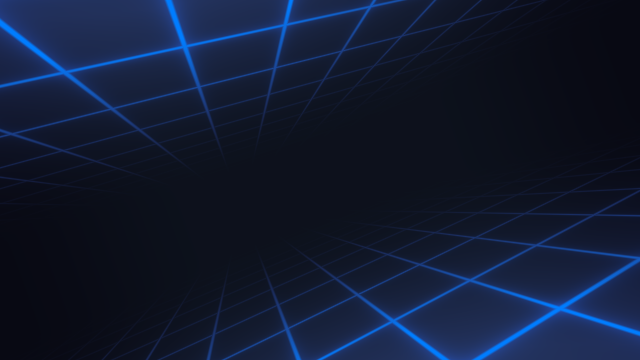
Give the GLSL for this background, as a Shadertoy shader.

```glsl
// Glowing blue perspective grids on a floor and ceiling, seen by a tilted camera.

const float FOCAL = 0.866;      // 60 degree vertical field of view
const float ROLL = 0.34907;     // 20 degrees
const float YAW = 0.26180;      // 15 degrees
const float CELL = 0.625;       // grid spacing, in plane heights
const float HALF_WIDTH = 0.013; // half thickness of a grid line

const vec3 BAND_COLOR = vec3(0.050, 0.068, 0.110);
const vec3 EDGE_COLOR = vec3(0.032, 0.036, 0.075);
const vec3 HAZE_COLOR = vec3(0.085, 0.125, 0.245);
const vec3 FAR_LINE = vec3(0.165, 0.235, 0.540);
const vec3 NEAR_LINE = vec3(0.000, 0.490, 1.000);
const vec3 GLOW_COLOR = vec3(0.030, 0.170, 0.480);

mat2 rotation(float angle) {
    float c = cos(angle), s = sin(angle);
    return mat2(c, s, -s, c);
}

// Distance to the nearest line of each of the two grid families
vec2 gridDistance(vec2 p) {
    return abs(fract(p / CELL + 0.5) - 0.5) * CELL;
}

// Line coverage that keeps its energy when thinner than a pixel
vec2 lineCoverage(vec2 dist, vec2 pixel) {
    vec2 halfWidth = max(vec2(HALF_WIDTH), 0.6 * pixel);
    vec2 edge = 0.7 * pixel + 0.35 * HALF_WIDTH;
    vec2 shape = 1.0 - smoothstep(halfWidth - edge, halfWidth + edge, dist);
    return shape * HALF_WIDTH / halfWidth;
}

void mainImage(out vec4 fragColor, in vec2 fragCoord) {
    // Undo the camera roll, so that the horizon lies at view.y = 0
    vec2 screen = (fragCoord - 0.5 * iResolution.xy) / iResolution.y;
    vec2 view = rotation(-ROLL) * screen;

    // Undo the yaw and meet the plane above or below
    vec2 heading = rotation(YAW) * vec2(view.x, FOCAL);
    heading = vec2(view.x * cos(YAW) + FOCAL * sin(YAW),
                   FOCAL * cos(YAW) - view.x * sin(YAW));
    float height = max(abs(view.y), 0.002);
    vec2 plane = heading / height;
    float depth = length(vec3(plane, 1.0));

    // Size of one pixel across each line family
    vec2 slope = vec2(length(vec2(cos(YAW), plane.x)),
                      length(vec2(sin(YAW), plane.y)));
    vec2 pixel = slope / (height * iResolution.y);

    // Lines and their halos
    vec2 dist = gridDistance(plane - vec2(0.012, 0.003));
    vec2 coverage = lineCoverage(dist, pixel);
    vec2 halo = exp(-dist / 0.045);
    float fade = min(1.0, exp(1.05 - 0.5 * depth)) * (1.0 - smoothstep(4.0, 9.5, depth));
    float nearness = min(1.0, exp(1.4 * (2.05 - depth)));

    // Dark band, haze over the near plane, glow, then the lines
    vec3 color = mix(BAND_COLOR, EDGE_COLOR, smoothstep(0.3, 0.95, abs(view.x)));
    color += HAZE_COLOR * min(1.0, exp(1.8 - depth));
    color += GLOW_COLOR * (halo.x + halo.y) * nearness * 0.55;
    vec3 lineColor = mix(FAR_LINE, NEAR_LINE, nearness);
    color = mix(color, lineColor, max(coverage.x, coverage.y) * fade);

    fragColor = vec4(color, 1.0);
}
```
